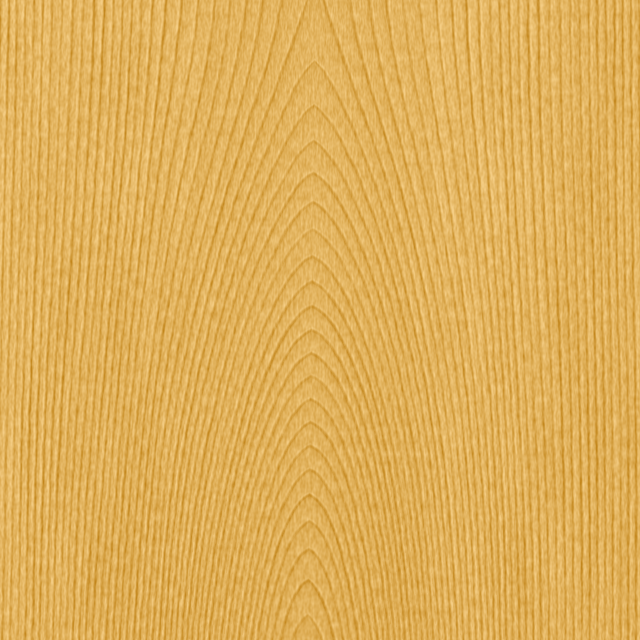
This texture is drawn by a Shadertoy shader. Its source:

```glsl
// Flat-sawn blond wood: nested pointed growth rings between upright fibrous grain.

vec2 randomGradient(vec2 cell) {
    vec3 h = fract(cell.xyx * vec3(0.1031, 0.1030, 0.0973));
    h += dot(h, h.yzx + 33.33);
    float angle = 6.2832 * fract((h.x + h.y) * h.z);
    return vec2(cos(angle), sin(angle));
}

float gradientNoise(vec2 p) {
    vec2 i = floor(p), f = p - i;
    vec2 u = f * f * f * (f * (f * 6.0 - 15.0) + 10.0);
    float a = dot(randomGradient(i), f);
    float b = dot(randomGradient(i + vec2(1, 0)), f - vec2(1, 0));
    float c = dot(randomGradient(i + vec2(0, 1)), f - vec2(0, 1));
    float d = dot(randomGradient(i + 1.0), f - 1.0);
    return mix(mix(a, b, u.x), mix(c, d, u.x), u.y);
}

// Share of the heart's rise that still reaches a given distance to the side
float heartReach(float side) {
    float s = side * side;
    return 1.0 / (1.0 + s / 0.05 + s * s / 0.006);
}

// Ring count: rises up the heart line, and outward to either side
float ringField(vec2 p, float side) {
    float t = p.y - 0.5;
    float heart = 27.0 * t - 5.2 * t * t - 22.8 * t * t * t;
    float flank = 78.0 * (sqrt(side * side + 0.0036) - 0.06);
    float drift = 1.6 * gradientNoise(vec2(p.x * 6.0, p.y * 0.5) + 7.3);
    return 10.55 + heart * heartReach(side) + flank
         + drift * smoothstep(0.05, 0.3, abs(side));
}

void mainImage(out vec4 fragColor, in vec2 fragCoord) {
    vec2 p = fragCoord / iResolution.xy;
    float side = p.x - 0.481 - 0.012 * p.y;
    float outer = smoothstep(0.04, 0.22, abs(side));

    // Fibres lean with the flanks of the arches
    float lean = side * (1.0 + 0.45 * (p.y - 0.5) * heartReach(side));
    vec2 grain = vec2(lean, p.y);
    float fineFibre = gradientNoise(grain * vec2(240.0, 60.0) + 83.0);
    float speck = gradientNoise(grain * vec2(330.0, 150.0) + 57.0);

    // Rings, with slow wander, ragged edges and a small peak at the heart
    float ring = ringField(p, side);
    float density = max(length(vec2(dFdx(ring), dFdy(ring))) * iResolution.y, 12.0);
    float streak = gradientNoise(vec2(ring * 1.7, p.y * 5.0) + 31.0);
    ring += 0.24 * gradientNoise(p * vec2(10.0, 2.5) + 3.0)
          + 0.0013 * density * gradientNoise(grain * vec2(60.0, 24.0) + 11.0)
          - 0.16 * exp(-abs(side) / 0.014);
    float nearest = floor(ring + 0.5);
    float offset = (ring - nearest) / density;
    float strength = 0.95 + 0.5 * gradientNoise(vec2(nearest * 0.73 + 0.4, p.y * 1.6));

    // Dark groove, light upper lip and soft late wood below the edge
    float groove = exp(-pow(offset / mix(0.0024, 0.0019, outer), 2.0));
    float lip = exp(-pow((offset - 0.0038) / 0.0019, 2.0));
    float lateWood = pow(fract(ring), 3.0) * (1.0 - smoothstep(0.95, 1.0, fract(ring)));

    // Broad light and dark bands of the board
    vec2 corner = (p - vec2(0.97, 0.3)) * vec2(9.0, 4.0);
    float shade = 0.05 * (p.y - 0.5)
                + 0.06 * gradientNoise(p * vec2(7.0, 1.2) + 19.0)
                + 0.05 * exp(-pow((p.x - 0.74) / 0.08, 2.0))
                + 0.05 * exp(-pow(p.x / 0.1, 2.0))
                - 0.06 * exp(-dot(corner, corner))
                - 0.04 * exp(-pow(side / 0.13, 2.0));

    float tone = 0.71 + shade
               - strength * (mix(0.38, 0.46, outer) * groove - 0.15 * lip + 0.12 * lateWood)
               + 0.20 * outer * streak + 0.38 * fineFibre + 0.26 * speck;
    vec3 color = mix(vec3(0.78, 0.55, 0.145), vec3(0.94, 0.78, 0.485), clamp(tone, -0.1, 1.1));
    fragColor = vec4(color, 1.0);
}
```
